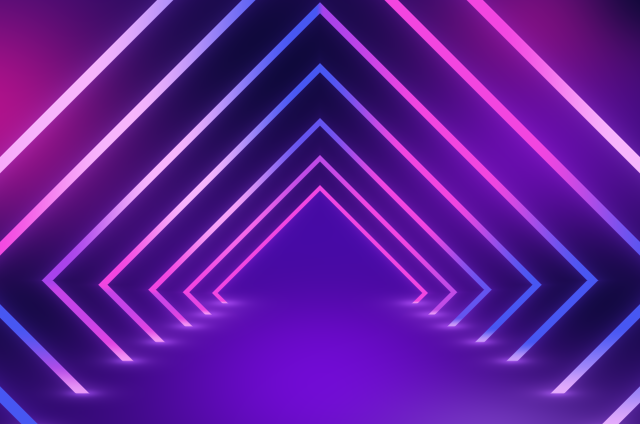
A WebGL 2 fragment shader for this background:

```glsl
#version 300 es
precision highp float;
// Neon corridor: nested diamond-shaped light frames standing on a violet floor.
// Each frame is the outline of a diamond distance field, cut flat at its feet;
// soft elliptical glows tint the backdrop and the floor under every foot.
uniform vec2 u_resolution;
out vec4 fragColor;

const vec3 NAVY = vec3(0.04, 0.03, 0.20);
const vec3 DUSK = vec3(0.18, 0.04, 0.42);
const vec3 VIOLET = vec3(0.42, 0.05, 0.70);
const vec3 FLOOR = vec3(0.44, 0.04, 0.83);
const vec3 INDIGO = vec3(0.28, 0.04, 0.67);
const vec3 BERRY = vec3(0.70, 0.07, 0.55);
const vec3 HALO = vec3(0.38, 0.08, 0.95);
const vec3 BLUE = vec3(0.28, 0.34, 0.95);
const vec3 MAGENTA = vec3(0.95, 0.27, 0.88);
const vec3 ORCHID = vec3(0.66, 0.26, 0.92);
const vec3 PALE = vec3(0.97, 0.71, 0.99);
const vec3 LILAC = vec3(0.65, 0.40, 0.95);

const int FRAMES = 7;
// Half width of each frame, from the far end to the near end.
const float HALF_WIDTH[FRAMES] = float[](0.248, 0.316, 0.396, 0.512, 0.643, 0.828, 1.025);

float cornerHeight(float w) {
    return 0.309 + 0.031 * smoothstep(0.25, 0.7, w);
}

float legHeight(float w) {
    return 0.024 + 0.42 * (w - 0.248);
}

// Signed distance to a diamond with its side corners at (+-w, cornerY).
float diamond(vec2 p, float w, float cornerY) {
    return (abs(p.x) + abs(p.y - cornerY) - w) * 0.70711;
}

float blob(vec2 p, vec2 center, vec2 radius) {
    vec2 q = (p - center) / radius;
    return exp(-dot(q, q));
}

vec3 backdrop(vec2 p) {
    vec3 c = DUSK;
    c = mix(c, VIOLET, 0.95 * blob(p, vec2(0.46, 0.64), vec2(0.32, 0.26)));
    c = mix(c, BERRY, 0.6 * blob(p, vec2(0.52, 0.95), vec2(0.28, 0.16)));
    c = mix(c, BERRY, blob(p, vec2(-0.80, 0.74), vec2(0.32, 0.27)));
    c = mix(c, NAVY, 0.95 * blob(p, vec2(-0.10, 0.86), vec2(0.33, 0.29)));
    c = mix(c, NAVY, 0.85 * blob(p, vec2(-0.68, 0.26), vec2(0.28, 0.16)));
    c = mix(c, NAVY, blob(p, vec2(0.62, 0.28), vec2(0.30, 0.17)));
    c = mix(c, NAVY, 0.95 * blob(p, vec2(0.80, 1.03), vec2(0.18, 0.15)));
    c = mix(c, FLOOR, blob(p, vec2(0.0, 0.10), vec2(0.42, 0.30)));
    return mix(c, LILAC, 0.5 * blob(p, vec2(0.42, -0.03), vec2(0.28, 0.12)));
}

// Tube colour, running from the apex to the side corner and down the leg.
vec3 tubeColor(vec2 p, float w, float cornerY) {
    float t = clamp(abs(p.x) / w, 0.0, 1.0);
    float s = clamp((cornerY - p.y) / legHeight(w), 0.0, 1.0);
    float nearness = smoothstep(0.24, 0.45, w);
    float outer = smoothstep(0.65, 0.82, w);
    float nearest = smoothstep(0.85, 1.0, w);
    vec3 apex = mix(MAGENTA, BLUE, nearness);

    vec3 left = mix(apex, mix(MAGENTA, PALE, nearness), smoothstep(0.08, 0.55, t));
    vec3 leftCorner = mix(MAGENTA, ORCHID, smoothstep(0.52, 0.64, w) * (1.0 - outer));
    left = mix(left, leftCorner, smoothstep(0.6, 0.95, t) * (1.0 - 0.7 * nearest));
    vec3 leftLeg = mix(mix(MAGENTA, ORCHID, 0.6 * nearness), BLUE, outer);
    left = mix(left, leftLeg, smoothstep(0.0, 0.15, s));
    left = mix(left, MAGENTA, 0.7 * smoothstep(0.4, 0.9, s) * (1.0 - nearest));

    vec3 right = mix(mix(apex, ORCHID, smoothstep(0.52, 0.64, w)), MAGENTA,
                     smoothstep(0.0, mix(0.4, 0.2, outer), t));
    right = mix(right, PALE, nearest * smoothstep(0.4, 0.7, t));
    right = mix(right, BLUE, nearness * smoothstep(0.6, 1.0, t) * (1.0 - nearest));
    right = mix(right, mix(MAGENTA, BLUE, nearness), smoothstep(0.0, 0.1, s));
    right = mix(right, PALE, 0.6 * outer * smoothstep(0.4, 0.9, s));

    float side = smoothstep(-0.01, 0.01, p.x);
    vec3 c = mix(left, right, side);
    return mix(c, PALE, 0.75 * smoothstep(0.75, 1.0, s) * max(side, 1.0 - nearest));
}

void main() {
    vec2 p = (gl_FragCoord.xy - vec2(0.5 * u_resolution.x, 0.0)) / u_resolution.y;
    float pixel = 1.0 / u_resolution.y;
    vec3 color = backdrop(p);

    // Lit opening inside the farthest frame
    float farCorner = cornerHeight(HALF_WIDTH[0]);
    float opening = 1.0 - smoothstep(-pixel, pixel, diamond(p, HALF_WIDTH[0], farCorner));
    color = mix(color, INDIGO, 0.85 * opening * smoothstep(0.2, 0.45, p.y));

    for (int i = 0; i < FRAMES; i++) {
        float w = HALF_WIDTH[i];
        float cornerY = cornerHeight(w);
        float leg = legHeight(w);
        float footY = cornerY - leg;
        float d = abs(diamond(p, w, cornerY));
        vec3 tube = tubeColor(p, w, cornerY);

        // Halo around the tube, weaker near the dark apex
        float above = smoothstep(footY - 0.015, footY + 0.03, p.y);
        float lit = mix(0.22, 0.42, smoothstep(0.0, 0.5, abs(p.x) / w));
        float halo = lit * exp(-d / (0.008 + 0.016 * w)) * above;
        color += halo * mix(tube, HALO, 0.65) * (1.0 - color);

        // Light spilled on the floor
        vec2 foot = vec2(w - leg, footY);
        vec2 q = vec2(abs(p.x), p.y);
        float spill = 0.28 * blob(q, foot, vec2(0.075, 0.020))
                    + 0.45 * blob(q, foot, vec2(0.036, 0.008));
        color += spill * mix(HALO, LILAC, 0.6) * (1.0 - color);

        // Solid tube with a flat foot
        float thickness = 0.0018 + 0.0115 * w;
        float body = 1.0 - smoothstep(-0.7 * pixel, 0.7 * pixel, d - thickness);
        body *= smoothstep(-pixel, pixel, p.y - footY);
        color = mix(color, tube, body);
    }
    fragColor = vec4(color, 1.0);
}
```
